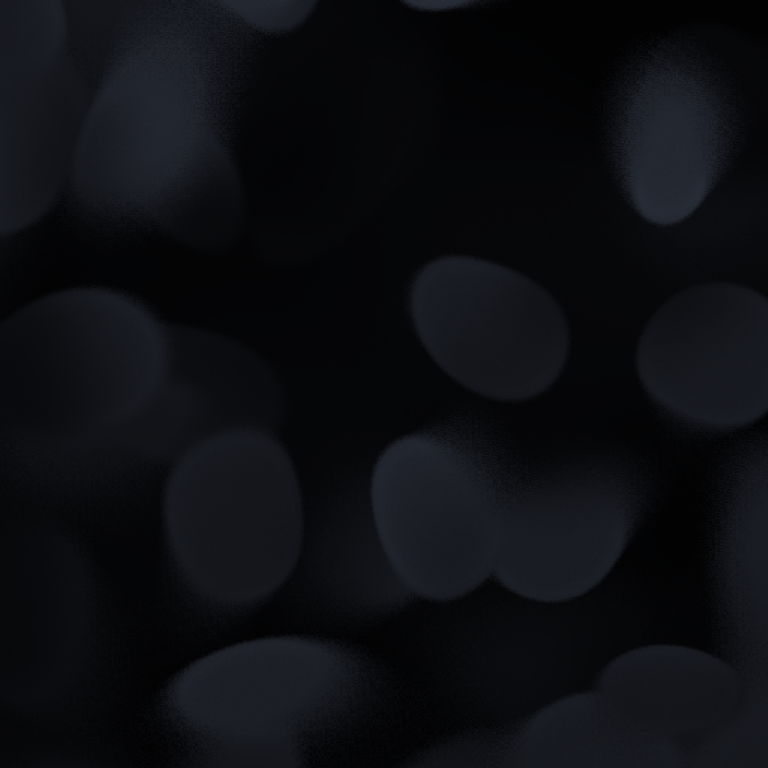
This background is drawn by a WebGL 2 fragment shader. Its source:

```glsl
#version 300 es
precision highp float;
// Dim slate blobs, merging and overlapping in layers that sink into black haze.

uniform vec2 u_resolution;
out vec4 fragColor;

float hash(vec2 p) {
    return fract(sin(dot(p, vec2(127.1, 311.7))) * 43758.5453);
}

float noise(vec2 p) {
    vec2 cell = floor(p), f = fract(p);
    f = f * f * (3.0 - 2.0 * f);
    return mix(mix(hash(cell), hash(cell + vec2(1, 0)), f.x),
               mix(hash(cell + vec2(0, 1)), hash(cell + vec2(1, 1)), f.x), f.y);
}

// Smoothly joined distance to scattered, turned ellipses, in cell units
float blobDistance(vec2 p, float seed) {
    vec2 home = floor(p);
    float sum = 1e-6;
    for (int y = -1; y <= 1; y++) {
        for (int x = -1; x <= 1; x++) {
            vec2 cell = home + vec2(x, y);
            vec2 key = cell + seed * 17.3;
            if (hash(key) > 0.42) continue;
            vec2 jitter = vec2(hash(key + 3.1), hash(key + 7.7)) - 0.5;
            vec2 q = p - cell - 0.5 - 0.5 * jitter;
            float angle = 6.2832 * hash(key + 11.9);
            float c = cos(angle), s = sin(angle);
            vec2 radius = vec2(mix(0.36, 0.56, hash(key + 19.3)),
                               mix(0.26, 0.37, hash(key + 23.5)));
            float d = (length(mat2(c, -s, s, c) * q / radius) - 1.0) * radius.y;
            sum += exp(-10.0 * d);
        }
    }
    return -log(sum) / 10.0;
}

void main() {
    vec2 uv = gl_FragCoord.xy / u_resolution.y;
    float grain = hash(floor(uv * 512.0)) - 0.5;

    // Faint haze behind everything
    float level = 0.03 + 0.14 * smoothstep(0.4, 0.9, noise(uv * 3.0 + 5.0));

    // Layers from far and dim to near and bright
    for (int i = 0; i < 6; i++) {
        float layer = float(i);
        float near = layer / 5.0;
        vec2 offset = vec2(layer * 3.37, layer * 5.81);
        vec2 p = uv * mix(3.3, 4.0, near) + offset;
        p += 0.22 * vec2(noise(p * 1.3), noise(p * 1.3 + 40.0));
        float d = blobDistance(p, layer + 2.0);

        // Focus drifts along the outline; blurred parts scatter into grain
        float blur = mix(0.015, 0.24, smoothstep(0.3, 0.85, noise(uv * 4.5 + offset + 9.0)));
        blur *= mix(1.5, 1.0, near);
        float cover = 1.0 - smoothstep(-blur, blur, d + 0.45 * blur * grain);

        // Each blob fades to black on one side and has a faint lit rim
        float light = mix(0.4, 1.05, smoothstep(0.15, 0.65, noise(uv * 3.6 + offset + 21.0)));
        light *= 1.0 + 0.13 * exp(-abs(d + 0.04) * 22.0);
        level = mix(level, mix(0.22, 0.98, near) * light, cover);
    }

    // Dimmer toward the bottom, with fine grain
    level *= mix(0.8, 1.06, smoothstep(0.0, 0.8, uv.y));
    level *= 1.0 + 0.07 * grain;
    vec3 slate = vec3(0.126, 0.139, 0.170);
    fragColor = vec4(vec3(0.002, 0.002, 0.004) + slate * level, 1.0);
}
```
